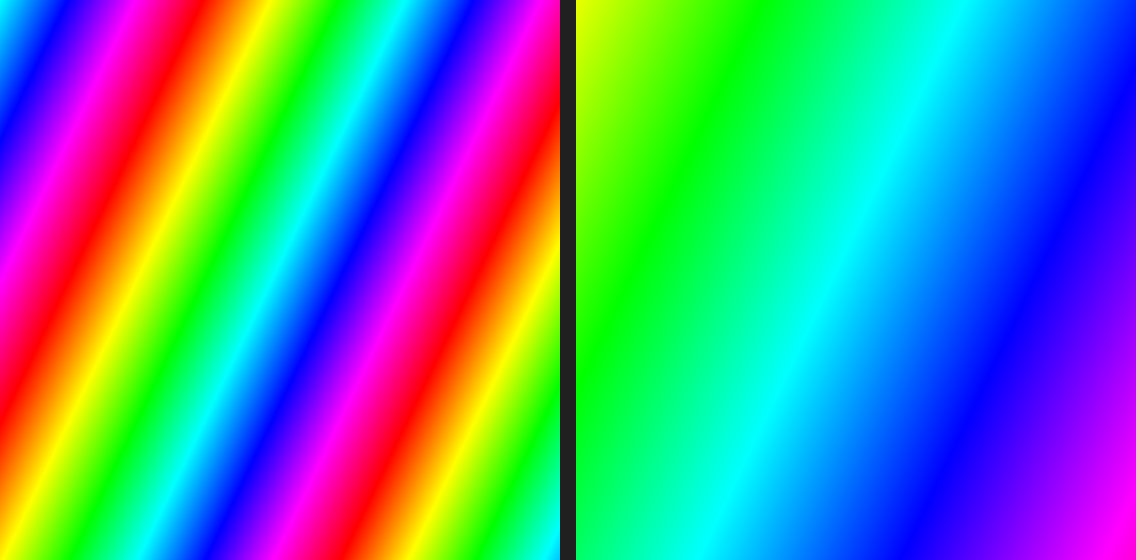
Left, the full canvas; right, a detail of the centre.
Reproduce this background procedurally as a three.js fragment shader.

```glsl
varying vec2 vUv;

// Fully saturated colour wheel: red at 0, green at 1/3, blue at 2/3
vec3 hueToRgb(float hue) {
  vec3 wheel = abs(fract(hue + vec3(0.0, 2.0 / 3.0, 1.0 / 3.0)) * 6.0 - 3.0);
  return clamp(wheel - 1.0, 0.0, 1.0);
}

void main() {
  // Hue advances to the right and downward, giving slanted bands
  float hue = 0.5 + dot(vec2(vUv.x, 1.0 - vUv.y), vec2(1.38, 0.66));

  gl_FragColor = vec4(hueToRgb(hue), 1.0);
}
```
